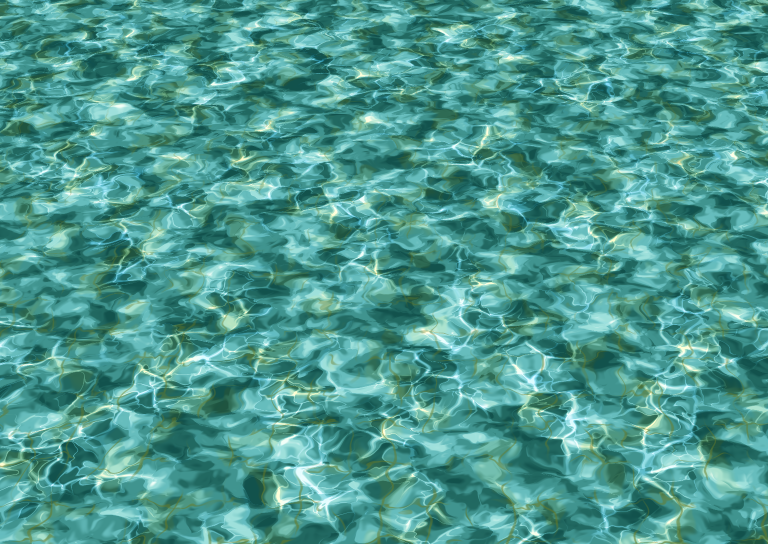
Write a WebGL 1 fragment shader that draws this texture.

```glsl
precision highp float;
// Sunlit pool water: rippled teal patches, caustic webs and bent tile joints.

uniform vec2 u_resolution;

const vec3 ABYSS = vec3(0.07, 0.32, 0.30);
const vec3 DEEP  = vec3(0.13, 0.41, 0.38);
const vec3 TEAL  = vec3(0.25, 0.58, 0.56);
const vec3 AQUA  = vec3(0.40, 0.74, 0.74);
const vec3 PALE  = vec3(0.62, 0.88, 0.86);
const vec3 GLINT = vec3(0.95, 1.00, 0.97);
const vec3 JOINT = vec3(0.30, 0.36, 0.12);
const vec3 GREEN_SHIFT = vec3(0.05, 0.01, -0.05);
const vec3 DISPERSION  = vec3(0.07, 0.01, -0.09);

const float HORIZON = 2.2;      // height of the vanishing line
const float REFRACTION = 0.016; // strength of the surface bending
const float BASE_TONE = 0.45;
const float PATCH_CONTRAST = 0.21;
const float RIPPLE_CONTRAST = 0.19;
const float CAUSTIC_GAIN = 0.50;
const float TILE_SIZE = 0.08;
const mat2 TURN = mat2(0.80, 0.60, -0.60, 0.80);

vec2 hash2(vec2 p) {
  vec2 k = vec2(dot(p, vec2(127.1, 311.7)), dot(p, vec2(269.5, 183.3)));
  return fract(sin(k) * 43758.5);
}

// Layered sines, each bent by a cross wave.
float waves(vec2 p) {
  float sum = 0.0;
  float amp = 0.5;
  for (int i = 0; i < 4; i++) {
    sum += amp * sin(p.x + 1.7 * sin(p.y + 0.6 * sum));
    p = TURN * p * 1.53 + vec2(4.1, 1.7);
    amp *= 0.74;
  }
  return sum;
}

// Cellular noise: x = distance to the cell border, y = random cell shade.
vec2 cells(vec2 p) {
  vec2 base = floor(p);
  float nearest = 8.0;
  float second = 8.0;
  float shade = 0.0;
  for (int j = -1; j <= 1; j++) {
    for (int i = -1; i <= 1; i++) {
      vec2 id = base + vec2(float(i), float(j));
      vec2 seed = hash2(id);
      float d = length(id + seed - p);
      if (d < nearest) {
        second = nearest;
        nearest = d;
        shade = fract(seed.x * 7.3 + seed.y * 3.1);
      } else {
        second = min(second, d);
      }
    }
  }
  return vec2(second - nearest, shade);
}

// Cell shade that fades to neutral at the border.
float facet(vec2 cell) {
  return (cell.y - 0.5) * smoothstep(0.0, 0.16, cell.x);
}

vec3 waterRamp(float t) {
  vec3 c = mix(ABYSS, DEEP, smoothstep(0.08, 0.26, t));
  c = mix(c, TEAL, smoothstep(0.31, 0.44, t));
  c = mix(c, AQUA, smoothstep(0.51, 0.64, t));
  c = mix(c, PALE, smoothstep(0.69, 0.82, t));
  return mix(c, GLINT, smoothstep(0.88, 1.08, t));
}

vec3 water(vec2 uv) {
  // Perspective: distant water is finer and flatter
  float depth = HORIZON / (HORIZON - uv.y);
  vec2 plane = vec2((uv.x - 0.9) * depth, HORIZON * depth);

  // Refraction by the choppy surface
  vec2 chopScale = plane * vec2(16.0, 33.0);
  vec2 chop = vec2(waves(chopScale), waves(chopScale.yx * 0.9 + 9.0));
  vec2 bent = plane + REFRACTION * mix(0.75, 1.2, uv.y) * chop;

  // Light and dark patches, facets and fine ripples
  float patches = waves(bent * vec2(17.0, 23.0) + 2.0);
  float ripples = waves(bent * vec2(38.0, 76.0));
  vec2 coarse = cells(bent * vec2(12.0, 15.0));
  vec2 fine = cells(bent * vec2(23.0, 34.0) + 0.35 * ripples);
  float tone = BASE_TONE + PATCH_CONTRAST * patches + RIPPLE_CONTRAST * ripples
             + 0.30 * facet(coarse) + 0.26 * facet(fine);

  // Caustic webs along the cell borders
  float drift = waves(bent.yx * 11.0 + 5.0);
  float web = pow(1.0 - smoothstep(0.0, 0.20, coarse.x), 2.0);
  web += 0.7 * pow(1.0 - smoothstep(0.0, 0.18, fine.x), 2.0);
  web *= smoothstep(-0.6, 0.7, drift);
  tone += CAUSTIC_GAIN * web * mix(1.0, 0.5, uv.y);
  vec3 color = waterRamp(tone);

  // Green patches and split colours
  float greenness = waves(bent * 27.0 + 13.0);
  color += GREEN_SHIFT * smoothstep(0.25, 0.6, greenness);
  color += DISPERSION * web * clamp(greenness, -0.8, 0.8);

  // Tile joints seen through the surface
  vec2 tile = (bent + 0.012 * vec2(patches, ripples)) / TILE_SIZE;
  vec2 gap = abs(fract(tile) - 0.5);
  float joint = 1.0 - smoothstep(0.012, 0.04, min(gap.x, gap.y));
  joint *= smoothstep(-0.5, 0.4, greenness + 0.3 * drift) * mix(0.75, 0.2, uv.y);
  return mix(color, JOINT + 0.25 * color, joint);
}

void main() {
  // Average of four samples per pixel
  vec3 sum = vec3(0.0);
  for (int j = 0; j < 2; j++) {
    for (int i = 0; i < 2; i++) {
      vec2 jitter = vec2(float(i), float(j)) * 0.5 - 0.25;
      sum += water((gl_FragCoord.xy + jitter) / u_resolution.y);
    }
  }
  gl_FragColor = vec4(clamp(sum * 0.25, 0.0, 1.0), 1.0);
}
```
